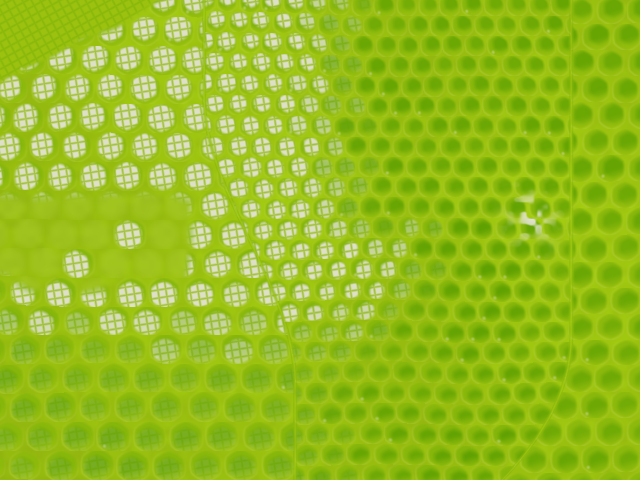
This pattern is drawn by a Shadertoy shader. Its source:

```glsl
const vec3 PLASTIC = vec3(0.61, 0.76, 0.06);
const vec3 DEEP    = vec3(0.39, 0.64, 0.01);
const vec3 SHEEN   = vec3(0.70, 0.81, 0.25);
const vec3 THREAD  = vec3(0.64, 0.76, 0.23);
const vec3 GLOW    = vec3(0.89, 0.89, 0.82);
const vec2 LEFT_PITCH  = vec2(0.0720, 0.0604);
const vec2 MID_PITCH   = vec2(0.0510, 0.0430);
const vec2 RIGHT_PITCH = vec2(0.0640, 0.0550);
const vec3 LEFT_GRID  = vec3(0.200, 0.151, 0.10);   // anchor x, y and fan
const vec3 MID_GRID   = vec3(0.496, 0.610, 0.20);
const vec3 RIGHT_GRID = vec3(1.240, 0.264, 0.00);
const float HOLE_RADIUS = 0.41;   // fraction of the cell pitch
const float MESH_PITCH  = 0.0165;
const float MESH_WIDTH  = 0.0038;
const vec2 EYE = vec2(0.42, 0.62);

float hash(vec2 p) {
    return fract(sin(dot(p, vec2(127.1, 311.7))) * 43758.5453);
}

float noise(vec2 p) {
    vec2 i = floor(p), f = fract(p);
    f = f * f * (3.0 - 2.0 * f);
    return mix(mix(hash(i), hash(i + vec2(1, 0)), f.x),
               mix(hash(i + vec2(0, 1)), hash(i + vec2(1, 1)), f.x), f.y);
}

float fill(float d, float blur) {
    return 1.0 - smoothstep(-blur, blur, d);
}

float leftSeam(float y)  { return mix(0.615, 0.425, smoothstep(0.2, 0.8, y)); }
float rightSeam(float y) { float t = max(0.3 - y, 0.0); return 1.19 - 1.6 * t * t; }

// Rounded hexagon with upright sides
float cellShape(vec2 q, float r) {
    vec2 a = abs(q);
    return mix(max(a.x, 0.5 * a.x + 0.866 * a.y), length(q), 0.6) - r;
}

// Staggered rows: returns the offset from the cell centre and the cell index
vec2 honeycomb(vec2 p, vec2 pitch, out vec2 id) {
    vec2 g = p / pitch + 0.5;
    id.y = floor(g.y);
    g.x += 0.5 * mod(id.y, 2.0);
    id.x = floor(g.x);
    return (fract(g) - 0.5) * pitch;
}

float mesh(vec2 p, float angle, float blur) {
    float c = cos(angle), s = sin(angle);
    vec2 g = abs(fract(mat2(c, -s, s, c) * p / MESH_PITCH) - 0.5) * MESH_PITCH;
    return fill(min(g.x, g.y) - 0.5 * MESH_WIDTH, blur);
}

// Where the backlight reaches through the cells
float backlight(vec2 p) {
    float bulge = (p.y - 0.44) / 0.13;
    float edge = 0.70 + 0.16 * exp(-bulge * bulge);
    float side = 1.0 - smoothstep(edge - 0.08, edge + 0.07, p.x);
    return side * (0.15 + 0.80 * smoothstep(0.23, 0.38, p.y));
}

void mainImage(out vec4 fragColor, in vec2 fragCoord) {
    vec2 p = fragCoord / iResolution.y;
    float blur = 0.7 / iResolution.y + 0.001;

    // Panels divided by two curved seams, each with its own fanned grid
    float toLeft = p.x - leftSeam(p.y), toRight = p.x - rightSeam(p.y);
    float panel = step(0.0, toLeft) + step(0.0, toRight);
    vec2 pitch = panel < 0.5 ? LEFT_PITCH : panel < 1.5 ? MID_PITCH : RIGHT_PITCH;
    vec3 grid = panel < 0.5 ? LEFT_GRID : panel < 1.5 ? MID_GRID : RIGHT_GRID;
    vec2 local = p - grid.xy;
    local.x *= 1.0 + grid.z * (p.y - 0.5);
    local.y += 0.3 * grid.z * max(p.y - 0.6, 0.0) * min(local.x, 0.3);
    local += 0.006 * (vec2(noise(p * 5.0), noise(p * 5.0 + 31.0)) - 0.5);
    vec2 id;
    vec2 q = honeycomb(local, pitch, id);
    vec2 seed = id + 57.0 * panel;
    float chance = hash(seed);
    q += (vec2(hash(seed + 7.3), hash(seed + 3.9)) - 0.5) * 0.07 * pitch;
    vec2 centre = p - q;

    // Melted patch and the fine sheet in the corner
    float ragged = 0.06 * (noise(p * 12.0) - 0.5);
    vec2 box = abs(p - vec2(0.13, 0.495)) - vec2(0.27, 0.09);
    float melted = fill(max(box.x, box.y) + ragged, 0.02);
    float corner = fill(0.83 + 0.49 * p.x - p.y + ragged * 0.3, 0.01);
    float covered = max(melted * step(chance, 0.68), corner);

    // Cell openings, cut by the seams
    float radius = HOLE_RADIUS * pitch.x * (0.95 + 0.1 * chance);
    float opening = cellShape(q, radius);
    float seam = min(abs(toLeft), abs(toRight));
    float hole = fill(max(opening, 0.003 - seam), blur * 1.8) * (1.0 - covered);

    // Front surface
    vec3 col = PLASTIC * (0.95 + 0.09 * noise(p * 3.5) + 0.05 * (noise(p * 60.0) - 0.5));
    float rim = exp(-pow((opening - 0.002) / 0.0025, 2.0)) * (1.0 - covered);
    float facing = 0.5 + 0.5 * dot(normalize(q + 1e-5), vec2(-0.5, -0.86));
    col = mix(col, SHEEN, rim * facing * 0.5);
    col = mix(col, DEEP, 0.3 * fill(abs(seam - 0.003) - 0.001, 0.002));
    col = mix(col, SHEEN, 0.3 * melted * fill(opening, 0.012));

    // Walls inside the cells, with the far end shifted away from the eye
    vec2 shift = clamp((centre - EYE) * 0.026, vec2(-0.011), vec2(0.011));
    float far = fill(cellShape(q - 0.5 * shift, radius * 0.76), 0.007);
    float depth = 0.6 + 0.3 * noise(p * 4.0 + 9.0) + 0.2 * chance;
    vec3 wall = mix(PLASTIC, DEEP, depth * (0.4 + 0.6 * far));
    wall = mix(wall, PLASTIC, 0.6 * smoothstep(0.0, radius, 0.3 * q.x - q.y));
    col = mix(col, wall, hole);

    // Bright backing seen through the woven mesh
    vec3 backing = mix(GLOW, THREAD, mesh(p, 0.16, blur));
    float window = fill(cellShape(q - shift, radius * 0.92), blur * 2.0);
    col = mix(col, backing, hole * window * backlight(centre + 0.08 * (chance - 0.5)));
    col = mix(col, mix(PLASTIC, DEEP, 0.35 * mesh(p, 0.5, blur)), corner);

    // Wet glints
    vec2 spot = (p - vec2(1.11, 0.55)) / vec2(0.04, 0.05);
    float glint = smoothstep(0.5, 0.8, noise(p * 65.0)) * exp(-dot(spot, spot));
    glint += 0.4 * step(0.88, chance) * fill(length(q + 0.6 * radius) - 0.003, 0.003);
    fragColor = vec4(clamp(mix(col, GLOW, min(glint, 1.0)), 0.0, 1.0), 1.0);
}
```
